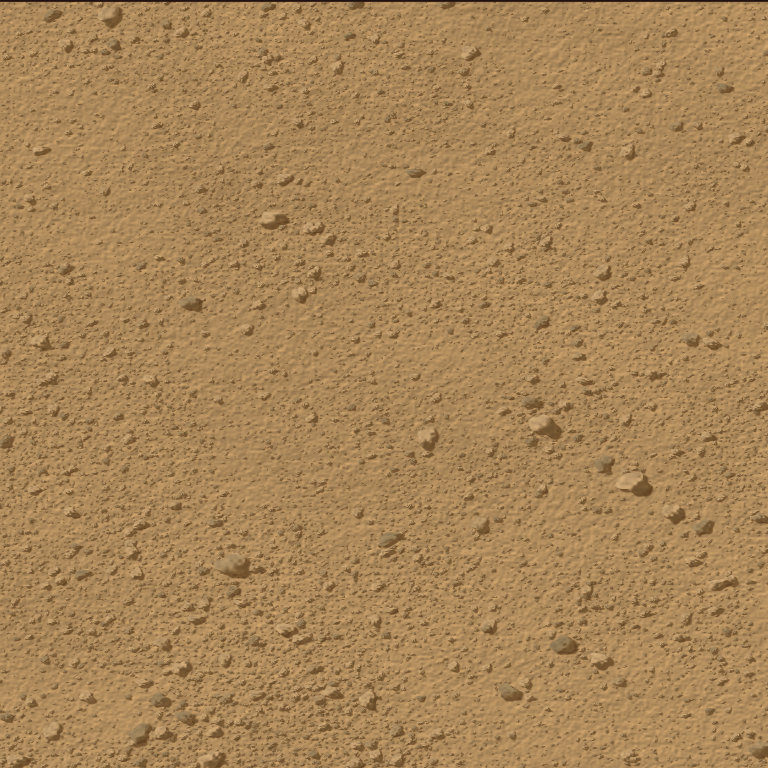
A WebGL 1 fragment shader for this texture:

```glsl
precision highp float;

uniform vec2 u_resolution;

const vec3 SAND = vec3(0.69, 0.547, 0.363);
const vec3 STONE_LIT = vec3(0.775, 0.635, 0.45);
const vec3 STONE_DARK = vec3(0.46, 0.345, 0.2);
const vec3 STONE_GREY = vec3(0.59, 0.5, 0.355);
const vec3 SHADOW = vec3(0.36, 0.24, 0.115);
const vec3 EDGE = vec3(0.13, 0.07, 0.06);
const vec2 TO_LIGHT = vec2(-0.64, 0.77);
const float SOFTNESS = 0.0013;

float hash(vec2 p) {
  vec3 q = fract(vec3(p.xyx) * 0.1031);
  q += dot(q, q.yzx + 33.33);
  return fract((q.x + q.y) * q.z);
}

vec4 hash4(vec2 p) {
  return vec4(hash(p), hash(p + 37.2), hash(p + 81.7), hash(p + 143.9));
}

float noise(vec2 p) {
  vec2 cell = floor(p);
  vec2 f = fract(p);
  f = f * f * (3.0 - 2.0 * f);
  float low = mix(hash(cell), hash(cell + vec2(1.0, 0.0)), f.x);
  float high = mix(hash(cell + vec2(0.0, 1.0)), hash(cell + 1.0), f.x);
  return mix(low, high, f.y);
}

// Height of the loose sand, from small lumps to fine grains
float sandHeight(vec2 p) {
  p.y *= 1.3;
  return 0.4 * noise(p * 80.0) + 0.4 * noise(p * 150.0 + 9.0) + 0.4 * noise(p * 245.0 + 21.0);
}

// Share of stones on the ground: sloping bands broken into patches
float stoneCover(vec2 p) {
  float bands = noise(vec2(p.x * 2.6, (p.y + 0.22 * p.x) * 8.0) + 4.0);
  float patches = noise(p * 13.0 + 50.0);
  return mix(0.4, 1.3, smoothstep(0.3, 0.68, 0.6 * bands + 0.4 * patches));
}

// Lumpy, slightly angular outline: 1.0 on the rim of the stone
float stoneRim(vec2 q, vec4 seed) {
  float angle = atan(q.y, q.x);
  float lobes = 0.13 * sin(2.0 * angle + 6.3 * seed.x)
              + 0.13 * sin(3.0 * angle + 6.3 * seed.y)
              + 0.08 * sin(5.0 * angle + 6.3 * seed.z);
  return length(q) / (1.0 + lobes);
}

vec3 addStone(vec3 ground, vec2 offset, float radius, vec4 seed, float strength) {
  vec2 q = offset / radius;
  if (dot(q, q) > 5.0) return ground;
  float soft = SOFTNESS / radius;
  q.y += (seed.w - 0.6) * 0.4 * q.x;
  vec2 squash = vec2(1.0, 1.0 / mix(0.5, 0.95, seed.y));

  // Cast shadow, away from the light
  float shadowRim = stoneRim((q - vec2(0.34, -0.24)) * squash, seed);
  float shadow = 1.0 - smoothstep(1.0 - soft, 1.08 + soft, shadowRim);
  vec3 color = mix(ground, SHADOW, 0.8 * shadow * strength);

  // Body with a lit face, a creased edge and a rough surface
  vec2 body = q * squash;
  float rim = stoneRim(body, seed);
  float rough = noise(body * 3.2 + seed.xy * 60.0) - 0.5;
  float slope = dot(body, TO_LIGHT) + 0.8 * rough + 0.4 * (seed.x - 0.5);
  float lit = smoothstep(-0.55 - soft, 0.05 + soft, slope);
  vec3 face = mix(STONE_LIT, STONE_GREY, smoothstep(0.5, 1.0, seed.z));
  vec3 stone = mix(STONE_DARK, face, lit) * (1.0 + 0.2 * rough);
  float cover = 1.0 - smoothstep(1.0 - soft, 1.0 + soft, rim);
  return mix(color, stone, cover * strength);
}

// One jittered grid of stones, smaller toward the far top
vec3 scatterStones(vec3 color, vec2 p, float cells, float density, float strength) {
  vec2 home = floor(p * cells);
  for (int y = -1; y <= 1; y++) {
    for (int x = -1; x <= 1; x++) {
      vec2 cell = home + vec2(float(x), float(y));
      vec2 id = cell + floor(cells) * 3.0 + 100.0;
      vec4 seed = hash4(id);
      vec2 center = (cell + 0.5 + 0.7 * (seed.xw - 0.5)) / cells;
      if (hash(id + 211.3) < density * stoneCover(center)) {
        float size = hash(id + 307.1);
        float far = mix(1.0, 0.62, clamp(center.y, 0.0, 1.0));
        float radius = mix(0.17, 0.4, size * size) * far / cells;
        color = addStone(color, p - center, radius, seed, strength);
      }
    }
  }
  return color;
}

void main() {
  vec2 p = gl_FragCoord.xy / u_resolution.y;

  // Sand: broad tone and fine relief
  float tone = 0.6 * noise(p * vec2(3.0, 5.0) + 7.0) + 0.4 * noise(p * vec2(14.0, 22.0));
  float relief = sandHeight(p) - sandHeight(p + TO_LIGHT * 0.0028);
  vec3 color = SAND * (1.0 + 0.09 * (tone - 0.5) + 0.42 * relief);

  // Stones: from grit to the few large ones
  for (int i = 0; i < 6; i++) {
    float level = float(i) / 5.0;
    float cells = 140.0 * pow(0.125, level);
    float density = mix(0.75, 0.13, sqrt(level));
    color = scatterStones(color, p, cells, density, mix(0.68, 0.92, sqrt(level)));
  }

  // Dark strip along the top
  color = mix(color, EDGE, smoothstep(0.9965, 0.9985, p.y));
  gl_FragColor = vec4(color, 1.0);
}
```
